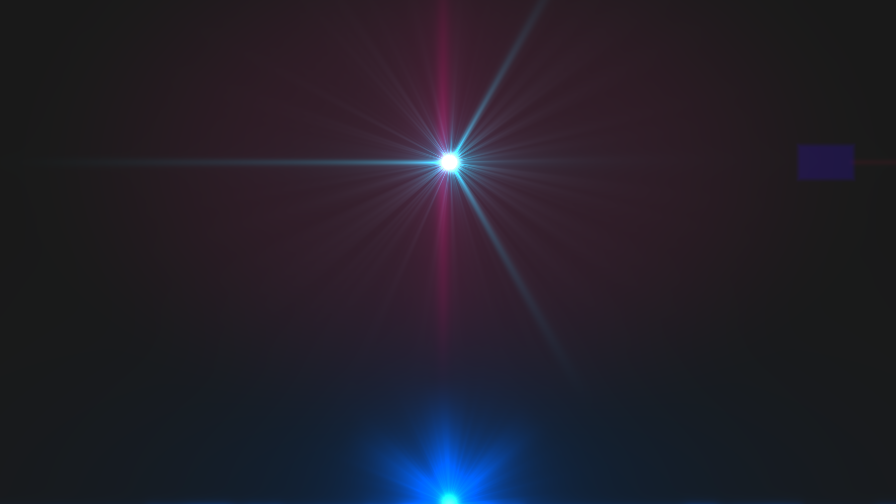
Give the GLSL for this background, as a Shadertoy shader.

```glsl
// A cyan starburst with three beams over a maroon haze, above a blue flare on the lower edge.

// Layout in canvas heights; x is measured from the centre line
const vec2  STAR_POS   = vec2(0.0046, 0.678);
const vec2  FLARE_POS  = vec2(0.003, 0.0);
const vec2  GHOST_POS  = vec2(0.750, 0.678);
const vec2  GHOST_HALF = vec2(0.0555, 0.0345);
const float STREAK_X   = -0.0095;
const float SIDE_REACH = 0.90;
const float BEAM_REACH = 0.56;
const float RAY_DETAIL = 9.0;

const vec3 BASE    = vec3(0.098, 0.099, 0.098);
const vec3 MAROON  = vec3(0.070, 0.004, 0.038);
const vec3 ROSE    = vec3(0.070, 0.030, 0.060);
const vec3 MAGENTA = vec3(0.360, -0.010, 0.170);
const vec3 NAVY    = vec3(-0.035, 0.018, 0.080);
const vec3 TEAL    = vec3(0.020, 0.450, 0.520);
const vec3 CYAN    = vec3(-0.350, 0.950, 1.050);
const vec3 MIST    = vec3(0.130, 0.190, 0.220);
const vec3 BLUE    = vec3(-0.080, 0.330, 1.000);
const vec3 VIOLET  = vec3(0.015, -0.010, 0.160);

vec2 gradientAt(vec2 cell) {
    float h = fract(sin(dot(cell, vec2(127.1, 311.7))) * 43758.5);
    return vec2(cos(6.2832 * h), sin(6.2832 * h));
}

// Gradient noise, roughly -0.7 to 0.7
float noise(vec2 p) {
    vec2 i = floor(p), f = fract(p);
    vec2 u = f * f * f * (f * (f * 6.0 - 15.0) + 10.0);
    vec2 e = vec2(0.0, 1.0);
    float low  = mix(dot(gradientAt(i), f), dot(gradientAt(i + e.yx), f - e.yx), u.x);
    float high = mix(dot(gradientAt(i + e), f - e), dot(gradientAt(i + e.yy), f - e.yy), u.x);
    return mix(low, high, u.y);
}

// Fine rays: noise sampled on a circle, so it has no seam
float fineRays(vec2 dir) {
    float n = 0.5 + 0.6 * noise(dir * RAY_DETAIL) + 0.3 * noise(dir * RAY_DETAIL * 2.3 + 7.0);
    return smoothstep(0.25, 1.0, n);
}

// Beam leaving the origin, widening and fading up to its reach
float beam(vec2 q, float angle, float reach, float width, float spread) {
    vec2 d = vec2(cos(angle), sin(angle));
    float along = dot(q, d);
    float across = (q.x * d.y - q.y * d.x) / (width + spread * max(along, 0.0));
    float fade = pow(clamp(1.0 - along / reach, 0.0, 1.0), 1.3);
    return exp(-across * across) * fade * smoothstep(-0.004, 0.012, along);
}

float boxDistance(vec2 q, vec2 halfSize) {
    vec2 d = abs(q) - halfSize;
    return length(max(d, 0.0)) + min(max(d.x, d.y), 0.0);
}

vec3 haze(vec2 p) {
    float upper = length((p - STAR_POS) / vec2(0.84, 0.56));
    float lower = length((p - FLARE_POS) / vec2(0.66, 0.27));
    vec3 col = BASE + MAROON * (1.0 - smoothstep(0.40, 1.05, upper));
    return col + NAVY * exp(-lower * lower);
}

vec3 star(vec2 p) {
    vec2 q = p - STAR_POS;
    float r = length(q);
    vec2 dir = q / max(r, 1e-4);
    float rays = fineRays(dir);

    // Soft glow and fine rays
    vec3 col = ROSE * exp(-r / 0.20);
    col += MIST * (0.2 + 0.8 * rays) * exp(-r / 0.12) * (0.6 + 0.5 * abs(dir.x));
    col += TEAL * 0.35 * exp(-abs(q.y) / (0.012 + 0.06 * abs(q.x))) * exp(-abs(q.x) / 0.15);

    // Vertical magenta streak
    float sx = abs(p.x - STREAK_X);
    float streak = 0.5 * exp(-pow(sx / 0.013, 2.0)) + 0.5 * exp(-sx / 0.055);
    col += MAGENTA * streak * exp(-abs(q.y) / 0.24) * (1.0 - smoothstep(0.25, 0.52, abs(q.y)));

    // Three beams, the middle one long and thin
    for (int k = 0; k < 3; k++) {
        bool side = k == 1;
        float angle = 1.0507 + 2.0909 * float(k);
        float b = beam(q, angle, side ? SIDE_REACH : BEAM_REACH, 0.004, side ? 0.008 : 0.020);
        col += TEAL * b * (0.36 + 0.85 * exp(-r / 0.09));
    }

    // Bright core
    col += CYAN * (0.6 + 0.8 * rays) * exp(-r / 0.027);
    return col + 1.6 * exp(-pow(r / 0.015, 2.0));
}

vec3 flare(vec2 p) {
    vec2 q = p - FLARE_POS;
    float r = length(q);
    float rays = fineRays(q / max(r, 1e-4) + 3.0);
    vec3 col = BLUE * ((0.85 + 0.25 * rays) * exp(-pow(r / 0.095, 1.4)) + 0.16 * exp(-r / 0.18));

    // Fan of broad beams, the upright one strongest
    for (int k = 0; k < 3; k++) {
        float angle = 0.76 + 0.89 * float(k);
        float strength = k == 1 ? 0.55 : 0.38;
        col += BLUE * strength * beam(q, angle, 0.25, 0.018, 0.10);
    }

    // Patchy line along the lower edge
    float patches = smoothstep(-0.1, 0.45, noise(vec2(p.x * 16.0, 2.5)));
    col += BLUE * (0.12 + 0.25 * patches) * exp(-p.y / 0.006) * exp(-abs(q.x) / 0.7);
    return col + vec3(0.45, 0.75, 0.30) * exp(-pow(r / 0.017, 2.0));
}

// Violet rectangle with a faint red tail
vec3 ghost(vec2 p) {
    vec2 q = p - GHOST_POS;
    float fill = 1.0 - smoothstep(-0.007, 0.007, boxDistance(q, GHOST_HALF));
    float tail = exp(-pow(q.y / 0.006, 2.0)) * smoothstep(0.04, 0.06, q.x);
    return VIOLET * fill + vec3(0.05, 0.0, 0.01) * tail;
}

void mainImage(out vec4 fragColor, in vec2 fragCoord) {
    vec2 p = vec2(fragCoord.x - 0.5 * iResolution.x, fragCoord.y) / iResolution.y;
    vec3 col = haze(p) + star(p) + flare(p) + ghost(p);
    fragColor = vec4(clamp(col, 0.0, 1.0), 1.0);
}
```
